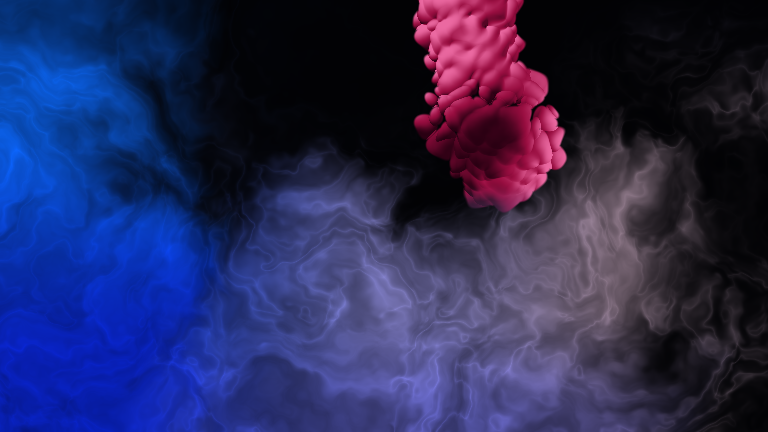
This background is drawn by a WebGL 2 fragment shader. Its source:

```glsl
#version 300 es
precision highp float;
// Blue and lavender smoke drifting over black, with a plume of pink ink sinking from the top.
// Smoke is domain-warped value noise under soft masks, with thin folds along noise contours.
// Ink is a cluster of hashed spheres, blended by height and lit from two sides.
#define LUMPS 110
#define SMOKE_SCALE 3.2
#define WARP 2.2
#define FOLDS 5.0
#define FOLD_GAIN 0.42
#define WISP_GAIN 0.60
#define LUMP_BLEND 150.0

uniform vec2 u_resolution;
out vec4 fragColor;

const vec3 NIGHT = vec3(0.006, 0.007, 0.016);
const vec3 DEEP_BLUE = vec3(0.03, 0.12, 0.70);
const vec3 SKY_BLUE = vec3(0.04, 0.36, 0.87);
const vec3 LAVENDER = vec3(0.41, 0.40, 0.62);
const vec3 DUST = vec3(0.52, 0.44, 0.50);
const vec3 INK_DARK = vec3(0.16, 0.0, 0.07);
const vec3 INK_RED = vec3(0.60, 0.05, 0.25);
const vec3 INK_PINK = vec3(0.92, 0.41, 0.63);

float hash(vec2 p) {
  vec3 a = fract(p.xyx * 0.1031);
  a += dot(a, a.yzx + 33.33);
  return fract((a.x + a.y) * a.z);
}
float noise(vec2 p) {
  vec2 i = floor(p), f = fract(p);
  f = f * f * (3.0 - 2.0 * f);
  return mix(mix(hash(i), hash(i + vec2(1, 0)), f.x),
             mix(hash(i + vec2(0, 1)), hash(i + vec2(1, 1)), f.x), f.y);
}
float fbm(vec2 p, int octaves) {
  float sum = 0.0, amp = 0.5;
  for (int i = 0; i < octaves; i++) {
    sum += amp * noise(p);
    p = mat2(1.6, 1.2, -1.2, 1.6) * p + 7.3;
    amp *= 0.5;
  }
  return sum;
}
float bell(float x, float width) { return exp(-x * x / (width * width)); }

// Thin curling sheets along several contours of the noise
float folds(vec2 p) {
  float ridge = 1.0 - abs(2.0 * fract(fbm(p, 4) * FOLDS) - 1.0);
  return ridge * ridge * ridge;
}

vec3 smoke(vec2 p) {
  vec2 q = p * SMOKE_SCALE;
  vec2 warp = vec2(fbm(q + 3.1, 5), fbm(q + 17.7, 5)) - 0.5;
  vec2 w = q + WARP * warp;
  float rough = fbm(w + 5.0, 6) - 0.5;
  float fine = fbm(w * 2.3 + warp * 3.0 + 31.0, 6);
  float sheets = 0.5 * folds(w * 0.9 + 11.0) + 0.5 * folds(w * 1.9 + 53.0);

  // Blue column on the left, widening downward
  float edge = mix(0.62, 0.29, smoothstep(0.1, 0.85, p.y));
  float blueMask = smoothstep(0.13, -0.2, p.x - edge + rough * 0.5);
  vec3 blue = mix(DEEP_BLUE, SKY_BLUE, smoothstep(0.15, 0.75, p.y));
  blue *= 1.0 - 0.5 * smoothstep(0.76, 1.02, p.y);
  blue *= 0.66 + 0.55 * fine + 0.2 * sheets;
  float veil = smoothstep(0.95, 0.25, p.x) * (0.3 + rough + sheets);
  vec3 col = mix(NIGHT + vec3(0.02, 0.04, 0.09) * max(veil, 0.0), blue, blueMask * 0.96);

  // Lavender bank with two crests, falling away at the right
  float crest = mix(0.33, 0.54, smoothstep(0.4, 0.65, p.x))
    + 0.13 * bell(p.x - 0.73, 0.15) + 0.13 * bell(p.x - 1.44, 0.19)
    - 0.22 * smoothstep(1.55, 1.78, p.x);
  float bank = smoothstep(-0.06, 0.17, crest - p.y + rough * 0.55 + 0.05 * (sheets - 0.3));
  bank *= smoothstep(0.12, -0.16, p.x - 1.50 - 0.36 * p.y + rough * 0.6);
  bank *= smoothstep(0.2, 0.55, p.x + rough * 0.4);
  vec3 haze = mix(vec3(0.09, 0.19, 0.58), LAVENDER, smoothstep(0.35, 0.95, p.x));
  haze = mix(haze, DUST, smoothstep(1.0, 1.55, p.x + 0.2 * p.y));
  haze = mix(haze, vec3(0.24, 0.26, 0.70), 0.5 * smoothstep(0.3, 0.0, p.y));
  haze *= 0.54 + 0.62 * fine + FOLD_GAIN * sheets;
  haze *= 1.0 - 0.25 * smoothstep(0.2, 0.0, crest - p.y);
  col = mix(col, haze, bank * clamp(0.84 + 0.8 * rough, 0.0, 0.96));

  // Loose pale wisps in the dark
  float patches = smoothstep(0.38, 0.6, fbm(p * 4.0 + 41.0, 4));
  float right = smoothstep(1.2, 1.45, p.x) * smoothstep(1.03, 0.78, p.y);
  float middle = 0.22 * smoothstep(0.35, 0.6, p.x) * smoothstep(1.0, 0.6, p.y);
  float wisps = (0.1 * fine + sheets * fine * 1.3) * (0.2 + 0.8 * patches);
  return col + mix(LAVENDER, DUST, right) * wisps * max(right, middle) * WISP_GAIN * (1.0 - 0.8 * bank);
}

// Returns colour and coverage of the ink plume
vec4 ink(vec2 p) {
  vec2 s = p + 0.022 * (vec2(noise(p * 24.0), noise(p * 24.0 + 9.0)) - 0.5);
  vec3 normal = vec3(0.0, 0.0, 0.001);
  float inside = -1.0, top = 0.0;
  for (int i = 0; i < LUMPS; i++) {
    float k = float(i), r = mix(0.018, 0.047, hash(vec2(k, 2.0)));
    float y = mix(0.55, 1.05, (k + 0.5) / float(LUMPS));
    float side = fract(k * 0.618) * 2.0 - 1.0;
    float halfWidth = (0.122 + 0.06 * bell(y - 0.71, 0.07)) * sqrt(clamp((y - 0.51) / 0.13, 0.0, 1.0));
    float reach = max(halfWidth - 0.55 * r, 0.0);
    float axis = mix(1.155, 1.085, smoothstep(0.6, 1.0, y));
    vec2 d = (s - vec2(axis + side * reach, y)) / r;
    float z = sqrt(max(1.0 - dot(d, d), 0.0));
    float height = reach * sqrt(1.0 - side * side) + r * z;
    normal += exp(LUMP_BLEND * height) * smoothstep(0.0, 0.5, z) * vec3(d, z);
    inside = max(inside, (1.0 - length(d)) * r);
    top = max(top, height * step(0.001, z));
  }
  normal = normalize(normal);

  // Pale key light from above left, rim light from the right, a dark red hollow between
  float key = max(dot(normal, normalize(vec3(-0.5, 0.6, 0.5))), 0.0);
  float rim = max(dot(normal, normalize(vec3(0.8, -0.1, 0.4))), 0.0);
  float upper = smoothstep(0.66, 0.86, p.y - 0.35 * (p.x - 1.1));
  float low = smoothstep(0.66, 0.56, p.y);
  vec2 away = p - vec2(1.13, 0.72);
  float light = key * (0.18 + 0.6 * upper + 0.3 * low);
  light += rim * (0.12 + 0.6 * smoothstep(1.14, 1.3, p.x) + 0.28 * low);
  light += 0.12 * smoothstep(0.03, 0.14, top) - 0.22 * exp(-dot(away, away) / 0.011);
  light += 0.16 * (fbm(p * 16.0, 4) - 0.5);
  vec3 col = mix(INK_DARK, INK_RED, smoothstep(0.0, 0.42, light));
  col = mix(col, INK_PINK, smoothstep(0.34, 0.8, light));
  col = mix(col, LAVENDER, 0.3 * smoothstep(0.58, 0.51, p.y));
  return vec4(col, smoothstep(0.0, 0.003 + 1.5 / u_resolution.y, inside));
}

void main() {
  vec2 p = gl_FragCoord.xy / u_resolution.y;
  vec4 plume = abs(p.x - 1.12) < 0.28 && p.y > 0.45 ? ink(p) : vec4(0.0);
  fragColor = vec4(clamp(mix(smoke(p), plume.rgb, plume.a), 0.0, 1.0), 1.0);
}
```
